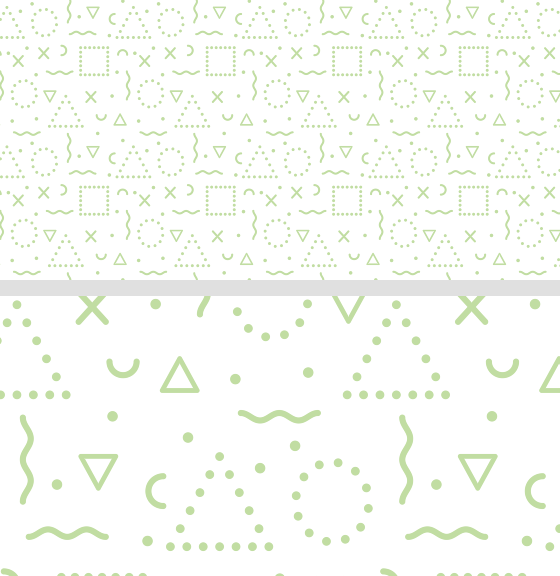
Top: the whole. Bottom: its middle third, enlarged.
Reproduce this pattern procedurally as a Shadertoy shader.

```glsl
const float SHEET_HEIGHT = 384.0;
const vec2 TILE = vec2(173.45, 191.2);
const vec3 PAPER = vec3(1.0);
const vec3 GREEN = vec3(0.755, 0.865, 0.635);
const float TAU = 6.2831853;

// Offset from the nearest repeat of a centre
vec2 around(vec2 p, vec2 centre, vec2 tile) {
    vec2 d = p - centre;
    return d - tile * round(d / tile);
}

float segment(vec2 p, vec2 a, vec2 b) {
    vec2 ab = b - a;
    return length(p - a - ab * clamp(dot(p - a, ab) / dot(ab, ab), 0.0, 1.0));
}

// Distance to the nearest of count + 1 evenly spaced points
float dottedLine(vec2 p, vec2 a, vec2 b, float count) {
    vec2 ab = b - a;
    float i = clamp(round(dot(p - a, ab) / dot(ab, ab) * count), 0.0, count);
    return length(p - a - ab * i / count);
}

float dottedRing(vec2 p, vec2 radii, float count, float phase) {
    float stepAngle = TAU / count;
    float angle = round((atan(p.y, p.x) - phase) / stepAngle) * stepAngle + phase;
    return length(p - radii * vec2(cos(angle), sin(angle)));
}

float dottedSquare(vec2 p, float halfSide) {
    p = abs(p);
    if (p.x > p.y) p = p.yx;
    return dottedLine(p, vec2(0.0, halfSide), vec2(halfSide), 3.0);
}

float dottedTriangle(vec2 p, vec2 size) {
    p.x = abs(p.x);
    float side = dottedLine(p, vec2(0.0, -size.y), size, 5.0);
    return min(side, dottedLine(p, vec2(0.0, size.y), size, 3.0));
}

float triangle(vec2 p, vec2 size, float flip) {
    p = vec2(abs(p.x), p.y * flip);
    float side = segment(p, vec2(0.0, -size.y), size);
    return min(side, segment(p, vec2(0.0, size.y), size));
}

float cross2(vec2 p, vec2 size) {
    return segment(abs(p), vec2(0.0), size);
}

// Half ring bulging towards dir
float halfRing(vec2 p, vec2 dir, float radius) {
    vec2 q = vec2(abs(dot(p, vec2(-dir.y, dir.x))), dot(p, dir));
    return q.y > 0.0 ? abs(length(q) - radius) : length(q - vec2(radius, 0.0));
}

// Two wavelengths of a cosine with rounded ends
float squiggle(vec2 p, float halfLength, float amplitude) {
    float x = clamp(p.x, -halfLength, halfLength);
    float k = TAU / halfLength;
    float slope = amplitude * k * sin(k * x);
    float dy = (p.y - amplitude * cos(k * x)) / sqrt(1.0 + slope * slope);
    return length(vec2(p.x - x, dy));
}

float looseDots(vec2 p, vec2 tile) {
    const vec2 spots[13] = vec2[13](
        vec2(168.5, 1.5), vec2(44.0, 5.3), vec2(28.0, 15.5), vec2(108.6, 23.0),
        vec2(150.0, 48.8), vec2(37.0, 66.0), vec2(11.5, 73.0), vec2(160.5, 99.0),
        vec2(49.5, 102.5), vec2(153.7, 131.7), vec2(50.0, 163.0),
        vec2(16.7, 166.0), vec2(134.0, 183.0));
    float d = 1e3;
    for (int i = 0; i < 13; i++) d = min(d, length(around(p, spots[i], tile)));
    return d;
}

float confetti(vec2 p, vec2 tile) {
    // Dotted outlines
    float d = dottedSquare(around(p, vec2(129.2, 84.0), tile), 18.6);
    vec2 ring = vec2(16.7, 18.2);
    d = min(d, dottedRing(around(p, vec2(33.2, 128.7), tile), ring, 12.0, 0.16));
    d = min(d, dottedRing(around(p, vec2(61.0, 31.0), tile), ring, 12.0, 0.16));
    vec2 big = vec2(22.5, 20.6);
    d = min(d, dottedTriangle(around(p, vec2(9.5, 30.8), tile), big));
    d = min(d, dottedTriangle(around(p, vec2(90.3, 152.6), tile), big)) - 2.0;

    d = min(d, looseDots(p, tile) - 2.4);

    // Small outlined triangles
    vec2 small = vec2(8.0, 7.3);
    float t = triangle(around(p, vec2(127.5, 17.4), tile), small, -1.0);
    t = min(t, triangle(around(p, vec2(68.4, 132.3), tile), small, -1.0));
    t = min(t, triangle(around(p, vec2(164.7, 163.9), tile), small, 1.0));
    d = min(d, t - 1.1);

    // Crosses
    vec2 arm = vec2(6.2, 6.8);
    float s = cross2(around(p, vec2(25.0, 83.7), tile), arm);
    s = min(s, cross2(around(p, vec2(60.0, 73.0), tile), arm));
    s = min(s, cross2(around(p, vec2(124.7, 133.0), tile), arm));

    // Half rings
    s = min(s, halfRing(around(p, vec2(157.2, 26.0), tile), vec2(-1, 0), 6.8));
    s = min(s, halfRing(around(p, vec2(84.3, 69.2), tile), vec2(1, 0), 6.5));
    s = min(s, halfRing(around(p, vec2(168.2, 75.0), tile), vec2(0, -1), 6.2));
    s = min(s, halfRing(around(p, vec2(138.8, 158.0), tile), vec2(0, 1), 6.2));

    // Squiggles
    s = min(s, squiggle(around(p, vec2(81.8, 99.8), tile), 17.6, -1.7));
    s = min(s, squiggle(around(p, vec2(36.8, 183.2), tile), 17.6, -1.7));
    s = min(s, squiggle(around(p, vec2(113.3, 45.2), tile), 17.6, 1.7));
    s = min(s, squiggle(around(p, vec2(2.3, 117.2), tile).yx, 19.2, -1.8));
    s = min(s, squiggle(around(p, vec2(94.8, 11.6), tile).yx, 19.2, -1.8));
    return min(d, s - 1.4);
}

void mainImage(out vec4 fragColor, in vec2 fragCoord) {
    float pixel = SHEET_HEIGHT / iResolution.y;
    vec2 p = vec2(fragCoord.x, iResolution.y - fragCoord.y) * pixel;
    float ink = 1.0 - smoothstep(-0.6 * pixel, 0.6 * pixel, confetti(p, TILE));
    fragColor = vec4(mix(PAPER, GREEN, ink), 1.0);
}
```
